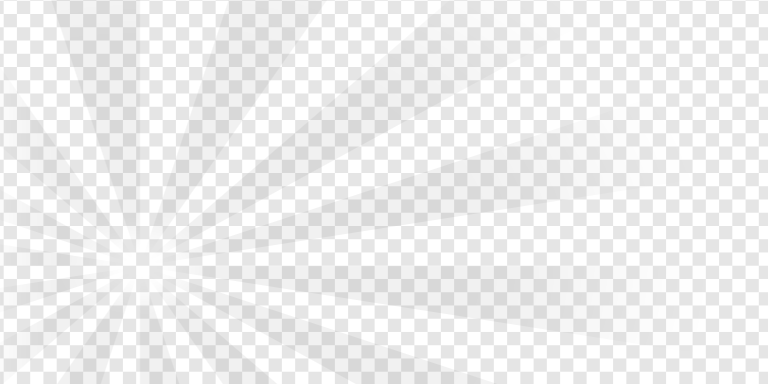
This background is drawn by a Shadertoy shader. Its source:

```glsl
// Pale checkerboard crossed by faint grey rays that spread from a point at
// the lower left. Tiles and rays share one smoothed alternating stripe; the
// rays are equal sectors of a vertically stretched plane, faded at both ends.

const float PI = 3.14159265;

const vec3 TILE_LIGHT = vec3(1.0);
const vec3 TILE_GREY = vec3(0.898);
const vec3 RAY_SHADE = vec3(0.0);

const float TILE_SIZE = 0.0345;             // in canvas heights
const vec2 TILE_ORIGIN = vec2(0.0096, 0.998);

const vec2 RAY_CENTRE = vec2(0.3646, 0.307);
const float RAY_STRETCH = 1.46;
const float SECTOR_COUNT = 28.0;
const float RAY_OPACITY = 0.055;

// Stripe of unit bands: +1 on even bands, -1 on odd ones, edges softened.
float alternate(float position, float softness) {
    float edgeDistance = 0.5 - 2.0 * abs(fract(position * 0.5 + 0.25) - 0.5);
    return clamp(2.0 * edgeDistance / softness, -1.0, 1.0);
}

// 1 on light tiles, 0 on grey tiles.
float checker(vec2 p, float pixel) {
    vec2 cell = (p - TILE_ORIGIN) * vec2(1.0, -1.0) / TILE_SIZE;
    float softness = pixel / TILE_SIZE;
    float sign2d = alternate(cell.x, softness) * alternate(cell.y, softness);
    return 0.5 + 0.5 * sign2d;
}

// Coverage of the odd sectors around the centre.
float rays(vec2 p, vec2 centre, float pixel) {
    vec2 offset = (p - centre) * vec2(1.0, RAY_STRETCH);
    float radius = length(offset);
    float sectorAngle = 2.0 * PI / SECTOR_COUNT;
    float sector = atan(offset.y, offset.x + 1e-6) / sectorAngle;
    float softness = 1.4 * pixel / (max(radius, pixel) * sectorAngle);
    float coverage = 0.5 - 0.5 * alternate(sector, softness);

    // Clear glow at the hub, slow fade at the far end and the left rim.
    float hubFade = smoothstep(0.02, 0.22, radius);
    float farFade = 1.0 - smoothstep(0.85, 1.55, radius);
    float rimFade = smoothstep(-0.08, 0.16, p.x);
    return coverage * hubFade * farFade * rimFade;
}

void mainImage(out vec4 fragColor, in vec2 fragCoord) {
    float pixel = 1.0 / iResolution.y;
    vec2 p = fragCoord * pixel;

    vec3 color = mix(TILE_GREY, TILE_LIGHT, checker(p, pixel));
    color = mix(color, RAY_SHADE, RAY_OPACITY * rays(p, RAY_CENTRE, pixel));

    fragColor = vec4(color, 1.0);
}
```
